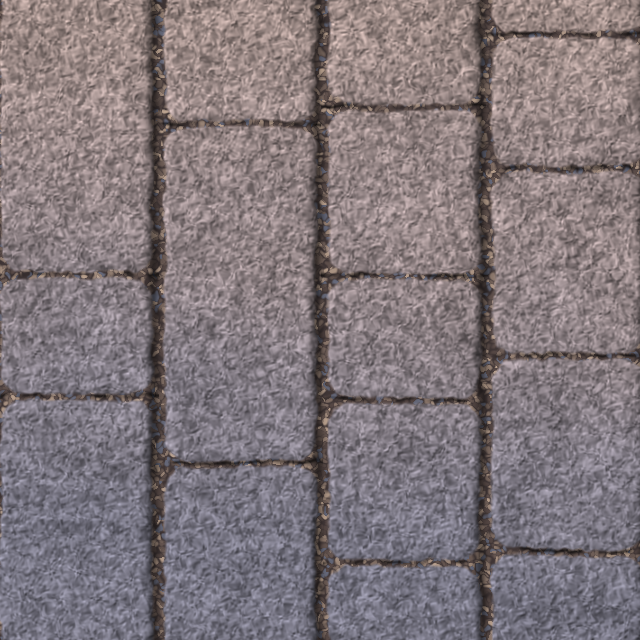
This texture is drawn by a WebGL 1 fragment shader. Its source:

```glsl
precision highp float;
uniform vec2 u_resolution;

float hash(vec2 p) {
  vec3 q = fract(vec3(p.xyx) * 0.1031);
  q += dot(q, q.yzx + 33.33);
  return fract((q.x + q.y) * q.z);
}

float noise(vec2 p) {
  vec2 i = floor(p), f = fract(p);
  f = f * f * (3.0 - 2.0 * f);
  return mix(mix(hash(i), hash(i + vec2(1.0, 0.0)), f.x),
             mix(hash(i + vec2(0.0, 1.0)), hash(i + 1.0), f.x), f.y);
}

// Rough stone height, from broad lumps to fine grit
float stoneHeight(vec2 p) {
  p += 0.006 * vec2(noise(p * 70.0 + 7.0), noise(p * 70.0 + 31.0));
  mat2 turn = mat2(0.8, 0.6, -0.6, 0.8);
  return 0.14 * noise(p * 48.0) + 0.4 * noise(turn * p * 125.0 + 5.0)
       + 0.46 * noise(turn * turn * p * 235.0 + 9.0);
}

// Heights of the cross joints in each column
vec4 crossJoints(float column) {
  if (column < 0.5) return vec4(-0.4, 0.38, 0.57, 1.4);
  if (column < 1.5) return vec4(-0.4, 0.275, 0.805, 1.4);
  if (column < 2.5) return vec4(0.12, 0.375, 0.568, 0.833);
  return vec4(0.137, 0.443, 0.736, 0.945);
}

float roundedBox(vec2 p, vec2 halfSize, float radius) {
  vec2 q = abs(p) - halfSize + radius;
  return length(max(q, 0.0)) + min(max(q.x, q.y), 0.0) - radius;
}

// Small mixed pebbles of uneven size packed in the joints
vec3 gravel(vec2 p) {
  p = p * 135.0 + 1.2 * vec2(noise(p * 110.0), noise(p * 110.0 + 50.0));
  vec2 cell = floor(p), nearestId = cell;
  float nearest = 9.0;
  for (int y = -1; y <= 1; y++) {
    for (int x = -1; x <= 1; x++) {
      vec2 id = cell + vec2(float(x), float(y));
      vec2 center = id + vec2(hash(id + 11.0), hash(id + 47.0));
      float d = length(p - center) + 0.25 * hash(id + 29.0);
      if (d < nearest) { nearest = d; nearestId = id; }
    }
  }
  float tone = hash(nearestId + 83.0);
  vec3 pebble = mix(vec3(0.30, 0.25, 0.24), vec3(0.68, 0.59, 0.52), tone * tone);
  pebble = mix(pebble, vec3(0.36, 0.37, 0.43), step(0.85, hash(nearestId + 61.0)));
  return mix(pebble * 1.1, vec3(0.25, 0.21, 0.21), smoothstep(0.35, 0.95, nearest));
}

void main() {
  vec2 uv = gl_FragCoord.xy / u_resolution;
  float aa = max(0.003, 1.0 / min(u_resolution.x, u_resolution.y));

  // Uneven edges
  vec2 p = uv + 0.006 * (vec2(noise(uv * 22.0), noise(uv * 22.0 + 40.0)) - 0.5)
         + 0.005 * (vec2(noise(uv * 85.0 + 3.0), noise(uv * 85.0 + 70.0)) - 0.5);

  // Column and the joints below and above this point
  float columnWidth = 0.256;
  float x = (p.x + 0.008) / columnWidth;
  float column = floor(x);
  vec4 joints = crossJoints(column);
  float low = -0.4, high = 1.4;
  for (int i = 0; i < 4; i++) {
    if (joints[i] < p.y) low = max(low, joints[i]);
    else high = min(high, joints[i]);
  }

  vec2 local = vec2((x - column - 0.5) * columnWidth, p.y - 0.5 * (low + high));
  vec2 halfSize = vec2(0.5 * columnWidth - 0.0095, 0.5 * (high - low) - 0.005);
  float d = roundedBox(local, halfSize, 0.033);

  // Stone tint: warm above, blue-grey below
  float warmth = smoothstep(0.1, 0.75, uv.y + 0.16 * (uv.x - 0.5)
               + 0.1 * (noise(uv * 7.0) - 0.5));
  vec3 stone = mix(vec3(0.452, 0.447, 0.502), vec3(0.582, 0.522, 0.522), warmth);
  stone += vec3(0.03, 0.018, 0.0) * smoothstep(0.7, 1.0, uv.y);

  // Grain lit from the upper left
  float height = stoneHeight(uv);
  float relief = height - stoneHeight(uv + vec2(-0.002, 0.002));
  stone *= 1.0 + 0.85 * (height - 0.5) + 0.38 * relief
         + 0.1 * (noise(uv * 18.0) - 0.5);

  // Worn rims: pale on the left, dim on the right and below
  float rim = smoothstep(-0.018, 0.002, d);
  vec2 side = smoothstep(halfSize - 0.025, halfSize, abs(local)) * sign(local);
  stone *= 1.0 + rim * (-0.03 - 0.13 * side.x + 0.06 * side.y);

  vec3 color = mix(gravel(uv), stone, smoothstep(aa, -aa, d));

  // Soft shadow beside each column, broken dark crevice along the cross joints
  float fromColumnJoint = (fract(x + 0.5) - 0.5) * columnWidth;
  float fromCrossJoint = p.y - low < high - p.y ? p.y - low : p.y - high;
  float columnShade = exp(-pow(abs(fromColumnJoint + 0.008) / 0.0085, 2.0));
  float crossShade = exp(-pow(abs(fromCrossJoint - 0.002) / 0.003, 2.0));
  color *= 1.0 - columnShade * (0.36 + 0.16 * noise(uv * 30.0 + 90.0));
  color *= 1.0 - 0.6 * crossShade * smoothstep(0.2, 0.8, noise(uv * 50.0 + 15.0));

  gl_FragColor = vec4(clamp(color, 0.0, 1.0), 1.0);
}
```
